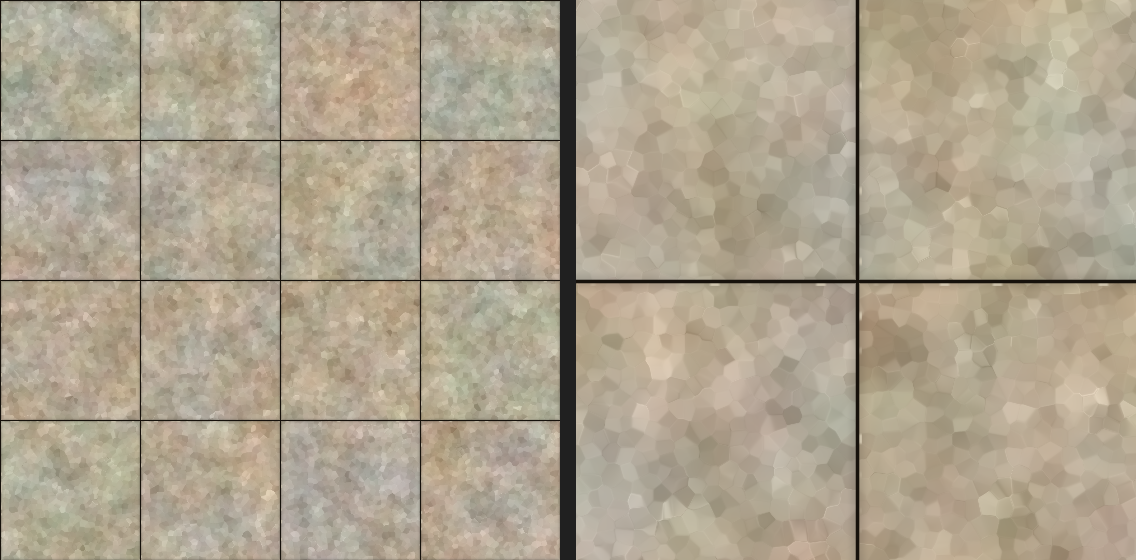
Left, the full canvas; right, a detail of the centre.
Reproduce this texture procedurally as a WebGL 2 fragment shader.

```glsl
#version 300 es
precision highp float;
// Draws a four by four floor of mottled beige stone tiles with thin dark joints.

uniform vec2 u_resolution;
out vec4 fragColor;

const float TILES = 4.0;            // repeats across and down
const float JOINT_WIDTH = 0.0021;   // in canvas widths
const float JOINT_SHIFT = 0.0009;   // joint centre, right of and below the grid line
const float RIM_WIDTH = 0.0045;     // worn band along the tile edge
const float GRAINS = 30.0;          // stone grains per tile side
const float GRAIN_SHARPNESS = 14.0;
const float CLOUD_STRENGTH = 0.095;
const float MOTTLE_STRENGTH = 0.105;
const float GRAIN_STRENGTH = 0.06;
const float VEIN_STRENGTH = 0.075;
const float SPOT_STRENGTH = 0.055;

const vec3 STONE = vec3(0.700, 0.660, 0.580);
const vec3 WARM_SHIFT = vec3(0.030, -0.008, -0.050);
const vec3 ROSE_SHIFT = vec3(0.025, -0.020, 0.005);
const vec3 JOINT = vec3(0.085, 0.068, 0.045);
const vec3 CHIP = vec3(0.87, 0.83, 0.74);

// Integer hash of a lattice cell, giving two values from 0 to 1
vec2 hash2(vec2 cell) {
    uvec2 v = uvec2(ivec2(cell)) * 1664525u + 1013904223u;
    v.x += v.y * 1664525u;
    v.y += v.x * 1664525u;
    v ^= v >> 16u;
    v.x += v.y * 1664525u;
    v.y += v.x * 1664525u;
    v ^= v >> 16u;
    return vec2(v & 65535u) / 65535.0;
}

float cornerSlope(vec2 cell, vec2 offset) {
    float angle = 6.2831853 * hash2(cell).x;
    return dot(vec2(cos(angle), sin(angle)), offset);
}

float gradientNoise(vec2 p) {
    vec2 i = floor(p), f = fract(p);
    vec2 s = f * f * f * (f * (f * 6.0 - 15.0) + 10.0);
    vec2 e = vec2(1.0, 0.0);
    float low = mix(cornerSlope(i, f), cornerSlope(i + e.xy, f - e.xy), s.x);
    float high = mix(cornerSlope(i + e.yx, f - e.yx), cornerSlope(i + e.xx, f - e.xx), s.x);
    return mix(low, high, s.y);
}

float fbm(vec2 p) {
    float sum = 0.0, amplitude = 1.0;
    for (int i = 0; i < 5; i++) {
        sum += amplitude * gradientNoise(p);
        p = mat2(1.6, 1.2, -1.2, 1.6) * p + 17.3;
        amplitude *= 0.5;
    }
    return sum;
}

// Soft Voronoi grains: xy is the blended seed position, z a random shade
vec3 grain(vec2 p) {
    vec2 cell = floor(p);
    vec4 sum = vec4(0.0);
    for (int y = -1; y <= 1; y++)
    for (int x = -1; x <= 1; x++) {
        vec2 c = cell + vec2(x, y);
        vec2 seed = c + hash2(c);
        vec2 d = p - seed;
        float weight = exp(-GRAIN_SHARPNESS * dot(d, d));
        sum += weight * vec4(seed, hash2(c + 517.0).x, 1.0);
    }
    return sum.xyz / sum.w;
}

vec3 stoneColor(vec2 p, vec2 tileSeed) {
    vec3 g = grain(p * GRAINS);
    vec2 q = mix(p, g.xy / GRAINS, 0.85);
    float cloud = fbm(q * 3.0);
    float mottle = fbm(q * 9.0 + 41.0);

    // Broken pale veins and darker flecks
    vec2 bend = 0.16 * vec2(cloud, mottle);
    float veinLine = 1.0 - smoothstep(0.0, 0.13, abs(gradientNoise(q * 4.5 + bend * 5.0 + 83.0)));
    float vein = veinLine * smoothstep(-0.05, 0.4, fbm(q * 5.0 + 129.0));
    float spot = smoothstep(0.25, 0.6, fbm(q * 11.0 + 211.0));

    float tone = CLOUD_STRENGTH * cloud + MOTTLE_STRENGTH * mottle
               + GRAIN_STRENGTH * (g.z - 0.5) + VEIN_STRENGTH * vein - SPOT_STRENGTH * spot;
    float warmth = 1.3 * fbm(p * 1.7 + 307.0) + 0.9 * (tileSeed.x - 0.5);
    float rose = fbm(q * 3.5 + 401.0) + 0.8 * (tileSeed.y - 0.5);
    return STONE + tone * vec3(1.0, 1.02, 1.04) + WARM_SHIFT * warmth + ROSE_SHIFT * rose;
}

void main() {
    // Canvas coordinates running right and down
    vec2 uv = gl_FragCoord.xy / u_resolution;
    uv.y = 1.0 - uv.y;
    vec2 pixel = 1.0 / u_resolution;
    vec2 grid = (uv - JOINT_SHIFT) * TILES;
    vec2 tile = floor(uv * TILES);
    vec2 tileSeed = hash2(tile + 29.0);
    vec3 color = stoneColor(uv * TILES - tile + floor(tileSeed * 60.0) * 3.0, tileSeed);

    // Shaded rim, with pale chips on the left and top edges
    vec2 inside = fract(grid) / TILES;
    vec2 edge = min(inside, 1.0 / TILES - inside);
    float rim = 1.0 - smoothstep(0.0, RIM_WIDTH * 1.6, min(edge.x, edge.y));
    color *= 1.0 - 0.10 * rim;
    vec2 band = 1.0 - smoothstep(vec2(RIM_WIDTH * 0.5), vec2(RIM_WIDTH * 0.5) + pixel, inside);
    vec2 wear = vec2(gradientNoise(vec2(uv.y * 95.0, tile.x * 7.3 + 0.4)),
                     gradientNoise(vec2(uv.x * 95.0, tile.y * 7.3 + 50.4)));
    vec2 chips = band * smoothstep(0.12, 0.38, wear);
    color = mix(color, CHIP, 0.75 * max(chips.x, chips.y));

    // Dark joints, covered by pixel area
    vec2 joint = clamp((0.5 * JOINT_WIDTH - edge) / pixel + 0.5, 0.0, 1.0);
    color = mix(color, JOINT, max(joint.x, joint.y));
    fragColor = vec4(clamp(color, 0.0, 1.0), 1.0);
}
```
